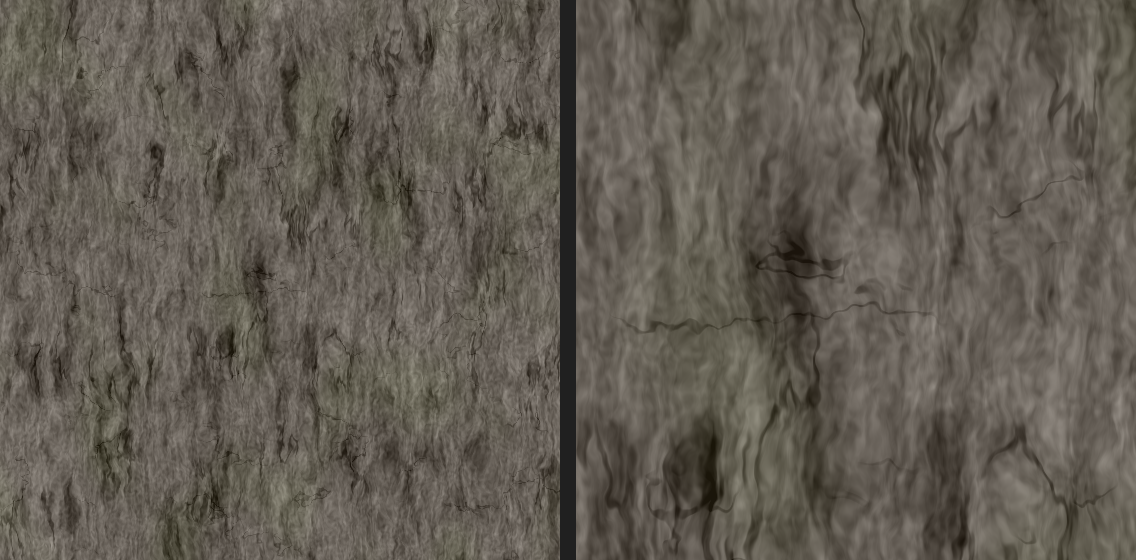
Left: the whole. Right: its middle third, enlarged.
A WebGL 1 fragment shader for this texture:

```glsl
precision highp float;
uniform vec2 u_resolution;

// Feature frequencies across the canvas
const vec2 WARP_FREQ = vec2(13.0, 8.0);
const vec2 FISSURE_FREQ = vec2(23.0, 5.5);
const vec2 FLAKE_FREQ = vec2(46.0, 17.0);
const vec2 RELIEF_FREQ = vec2(34.0, 12.0);
const vec2 FIBRE_FREQ = vec2(95.0, 24.0);
const vec2 GRAIN_FREQ = vec2(210.0, 125.0);
const vec2 CRACK_FREQ = vec2(17.0, 4.5);
const vec2 CROSS_FREQ = vec2(8.0, 11.0);

// Strengths
const float WARP_AMOUNT = 0.014;
const float BASE_TONE = 0.389;
const float BROAD_GAIN = 0.06;
const float FISSURE_DEPTH = 0.14;
const float FLAKE_GAIN = 0.085;
const float RELIEF_GAIN = 0.12;
const float FIBRE_GAIN = 0.10;
const float GRAIN_GAIN = 0.085;
const float CRACK_DEPTH = 0.14;
const float CROSS_DEPTH = 0.10;
const vec2 LIGHT_STEP = vec2(0.0028, -0.0030);

// Colour cast of the bark, and its drift towards olive
const vec3 WARM_CAST = vec3(0.027, 0.0, -0.031);
const vec3 OLIVE_DRIFT = vec3(-0.010, 0.004, -0.022);

vec2 hash2(vec2 p) {
  vec3 q = fract(vec3(p.xyx) * vec3(0.1031, 0.1030, 0.0973));
  q += dot(q, q.yzx + 33.33);
  return fract((q.xx + q.yz) * q.zy);
}

float cornerSlope(vec2 cell, vec2 offset) {
  float angle = 6.2832 * hash2(cell).x;
  return dot(vec2(cos(angle), sin(angle)), offset);
}

// Gradient noise centred on zero
float noise(vec2 p) {
  vec2 i = floor(p), f = fract(p);
  vec2 u = f * f * f * (f * (f * 6.0 - 15.0) + 10.0);
  vec2 e = vec2(1.0, 0.0);
  float low = mix(cornerSlope(i, f), cornerSlope(i + e.xy, f - e.xy), u.x);
  float high = mix(cornerSlope(i + e.yx, f - e.yx),
                   cornerSlope(i + e.xx, f - e.xx), u.x);
  return mix(low, high, u.y);
}

float fbm(vec2 p) {
  float sum = 0.0, gain = 1.0;
  for (int i = 0; i < 5; i++) {
    sum += gain * noise(p);
    p = p * 1.93 + vec2(17.3, 9.1);
    gain *= 0.58;
  }
  return sum;
}

// Random tone per flake, fading to zero at the flake borders
float flakeTone(vec2 p) {
  vec2 cell = floor(p);
  float nearest = 9.0, second = 9.0, tone = 0.0;
  for (int y = -1; y <= 1; y++) {
    for (int x = -1; x <= 1; x++) {
      vec2 id = cell + vec2(float(x), float(y));
      float d = length(id + hash2(id) - p);
      if (d < nearest) {
        second = nearest;
        nearest = d;
        tone = hash2(id + 71.0).y - 0.5;
      } else {
        second = min(second, d);
      }
    }
  }
  return tone * smoothstep(0.0, 0.16, second - nearest);
}

// Thin line along the zero level of a field
float crackLine(float field, float width) {
  return 1.0 - smoothstep(width * 0.2, width, abs(field));
}

void main() {
  vec2 uv = gl_FragCoord.xy / min(u_resolution.x, u_resolution.y);
  vec2 warp = vec2(fbm(uv * WARP_FREQ + 3.7), fbm(uv * WARP_FREQ + 41.2));
  vec2 p = uv + WARP_AMOUNT * warp;

  // Weathered patches, flakes and fibres
  float broad = noise(uv * vec2(5.0, 3.0) + 8.4);
  float tone = BASE_TONE + BROAD_GAIN * broad;
  tone += FLAKE_GAIN * flakeTone(p * FLAKE_FREQ + warp * 0.4);
  tone += FIBRE_GAIN * fbm(p * FIBRE_FREQ + 5.9);
  tone += GRAIN_GAIN * noise(uv * GRAIN_FREQ + warp * 2.0);

  // Side light on the rough surface
  float height = fbm(p * RELIEF_FREQ);
  float lowerHeight = fbm((p + LIGHT_STEP) * RELIEF_FREQ);
  tone += RELIEF_GAIN * (height - lowerHeight + 0.25 * height);

  // Soft vertical fissures
  float fissure = fbm(p * FISSURE_FREQ + 27.6) - 0.25 * broad;
  tone -= FISSURE_DEPTH * smoothstep(0.08, 0.65, fissure);

  // Broken cracks along and across the trunk
  float alongMask = smoothstep(-0.02, 0.28, noise(uv * vec2(12.0, 7.0) + 61.0));
  float acrossMask = smoothstep(0.05, 0.32, noise(uv * vec2(9.0, 13.0) + 83.0));
  tone -= CRACK_DEPTH * alongMask * crackLine(fbm(p * CRACK_FREQ + 14.2), 0.10);
  tone -= CROSS_DEPTH * acrossMask * crackLine(fbm(p * CROSS_FREQ + 52.8), 0.045);

  // Colour
  tone = clamp(tone, 0.08, 0.62);
  float olive = smoothstep(-0.1, 0.5, noise(uv * vec2(8.0, 5.0) + 37.0));
  gl_FragColor = vec4(vec3(tone) + WARM_CAST + OLIVE_DRIFT * olive, 1.0);
}
```
